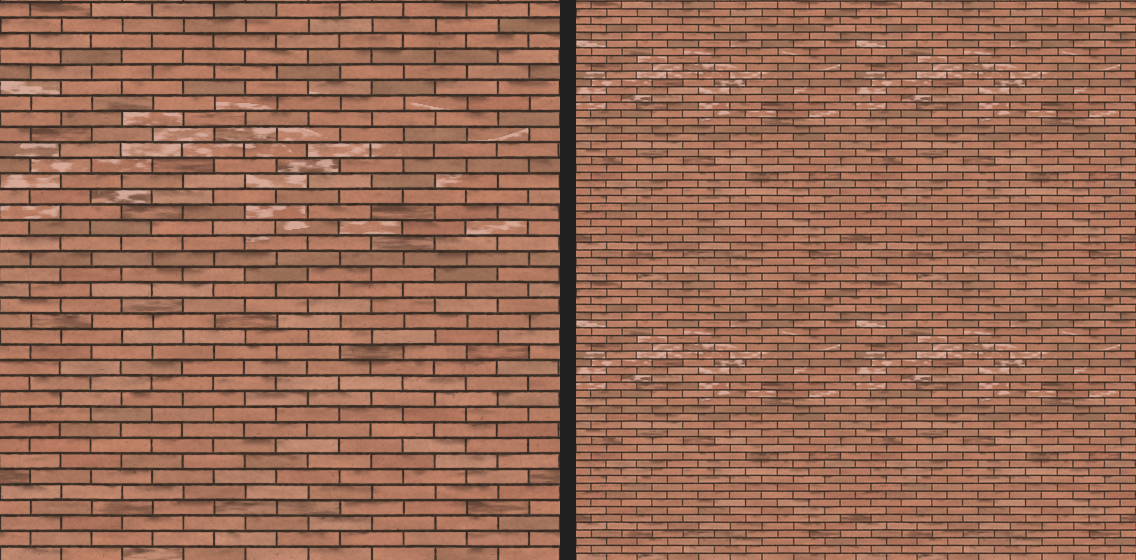
Left: one tile. Right: repeated 2 by 2.
Give the GLSL for this texture, as a three.js fragment shader.

```glsl
varying vec2 vUv;

const float TAU = 6.28319;
const vec2 GRID = vec2(9.0, 36.0);             // bricks across, courses up
const vec2 JOINT_HALF = vec2(0.0016, 0.0021);  // half widths of the joints
const float EDGE_SOFT = 0.0010;

const vec3 CLAY = vec3(0.715, 0.485, 0.385);
const vec3 CLAY_PALE = vec3(0.745, 0.545, 0.45);
const vec3 CLAY_RED = vec3(0.66, 0.42, 0.335);
const vec3 CLAY_DULL = vec3(0.58, 0.425, 0.335);
const vec3 SOOT = vec3(0.36, 0.25, 0.20);
const vec3 SALT = vec3(0.86, 0.69, 0.63);
const vec3 MORTAR_DARK = vec3(0.19, 0.15, 0.125);
const vec3 MORTAR_LIGHT = vec3(0.31, 0.25, 0.20);

float hash(vec2 p) {
  return fract(sin(dot(p, vec2(127.1, 311.7))) * 43758.5453);
}

// Value noise that wraps after a whole number of cells
float noise(vec2 uv, vec2 cells, float seed) {
  vec2 p = uv * cells;
  vec2 i = floor(p);
  vec2 f = fract(p);
  f = f * f * (3.0 - 2.0 * f);
  vec2 lo = mod(i, cells) + seed;
  vec2 hi = mod(i + 1.0, cells) + seed;
  float bottom = mix(hash(lo), hash(vec2(hi.x, lo.y)), f.x);
  float top = mix(hash(vec2(lo.x, hi.y)), hash(hi), f.x);
  return mix(bottom, top, f.y);
}

float fbm(vec2 uv, vec2 cells, float seed) {
  float sum = 0.0;
  float weight = 0.5;
  for (int k = 0; k < 4; k++) {
    sum += weight * noise(uv, cells, seed);
    cells *= 2.0;
    weight *= 0.5;
    seed += 17.0;
  }
  return sum / 0.9375;
}

// Running bond: xy is the place inside a brick, zw its wrapped index
vec4 runningBond(vec2 uv) {
  vec2 p = uv;
  p.x += 0.0035 * (1.0 + cos(TAU * (uv.x - 0.4)));
  p.y += 0.0012 * (noise(uv, vec2(9.0, 18.0), 3.0) - 0.5);
  p = p * GRID + vec2(0.0, 0.14);
  float course = mod(floor(p.y), GRID.y);
  p.x += 0.5 * mod(course, 2.0) + 0.035 * (hash(vec2(course, 7.0)) - 0.5);
  return vec4(fract(p), mod(floor(p.x), GRID.x), course);
}

// Distance from the joint into the brick, in canvas units
float brickDistance(vec2 local, float ragged) {
  vec2 inset = (0.5 - abs(local - 0.5)) / GRID - JOINT_HALF;
  return min(inset.x, inset.y) + 0.0008 * (ragged - 0.5);
}

vec3 clayColor(vec2 uv, vec2 id) {
  float tone = hash(id + 11.0);
  vec3 color = mix(CLAY, CLAY_PALE, 0.75 * smoothstep(0.45, 1.0, tone));
  color = mix(color, CLAY_RED, 0.6 * smoothstep(0.78, 1.0, hash(id + 29.0)));
  float dull = smoothstep(0.68, 1.0, hash(id + 43.0)) * (0.45 + 0.4 * step(18.0, id.y));
  dull = max(dull, 0.65 * step(abs(id.y - 19.0), 0.5));
  color = mix(color, CLAY_DULL, dull);
  float cloud = fbm(uv, vec2(18.0, 54.0), 5.0) - 0.5;
  float grain = noise(uv, vec2(256.0), 61.0) - 0.5;
  return color * (1.0 + 0.20 * cloud + 0.07 * grain);
}

// Smudges that hang from the upper edge, and a few sooty bricks
float sootAmount(vec2 uv, vec2 local, vec2 id) {
  float patches = smoothstep(0.48, 0.76, fbm(uv, vec2(20.0, 36.0), 71.0));
  float hang = smoothstep(0.35, 0.95, local.y) * patches;
  float streaks = fbm(uv, vec2(24.0, 120.0), 83.0);
  float whole = step(0.92, hash(id + 97.0)) * smoothstep(0.3, 0.75, streaks);
  float pits = smoothstep(0.90, 0.98, noise(uv, vec2(200.0), 19.0));
  return clamp(0.75 * hang + 0.6 * whole + 0.28 * pits, 0.0, 0.85);
}

// Pale salt bloom, gathered in a band above the middle
float saltAmount(vec2 uv, vec2 id) {
  float band = smoothstep(0.55, 0.60, uv.y) * (1.0 - smoothstep(0.72, 0.90, uv.y));
  float side = 0.65 + 0.35 * cos(TAU * (uv.x - 0.36));
  float chosen = step(1.0 - 0.50 * band * side, hash(id + 53.0));
  float patches = smoothstep(0.40, 0.66, fbm(uv, vec2(36.0, 108.0), 37.0));
  return 0.85 * chosen * patches;
}

vec3 mortarColor(vec2 uv, vec2 local) {
  float below = smoothstep(0.0, 0.09, local.y) * step(local.y, 0.5);
  float mottled = noise(uv, vec2(90.0, 144.0), 13.0);
  return mix(MORTAR_DARK, MORTAR_LIGHT, 0.5 * mottled + 0.25 * below);
}

void main() {
  vec4 bond = runningBond(vUv);
  float inside = brickDistance(bond.xy, noise(vUv, vec2(180.0), 23.0));

  // Brick face with its wear
  vec3 brick = clayColor(vUv, bond.zw);
  brick = mix(brick, SOOT, sootAmount(vUv, bond.xy, bond.zw));
  brick = mix(brick, SALT, saltAmount(vUv, bond.zw));
  brick *= mix(0.88, 1.0, smoothstep(0.0, 0.0025, inside));

  // Joints
  float face = smoothstep(-EDGE_SOFT, EDGE_SOFT, inside);
  gl_FragColor = vec4(mix(mortarColor(vUv, bond.xy), brick, face), 1.0);
}
```
